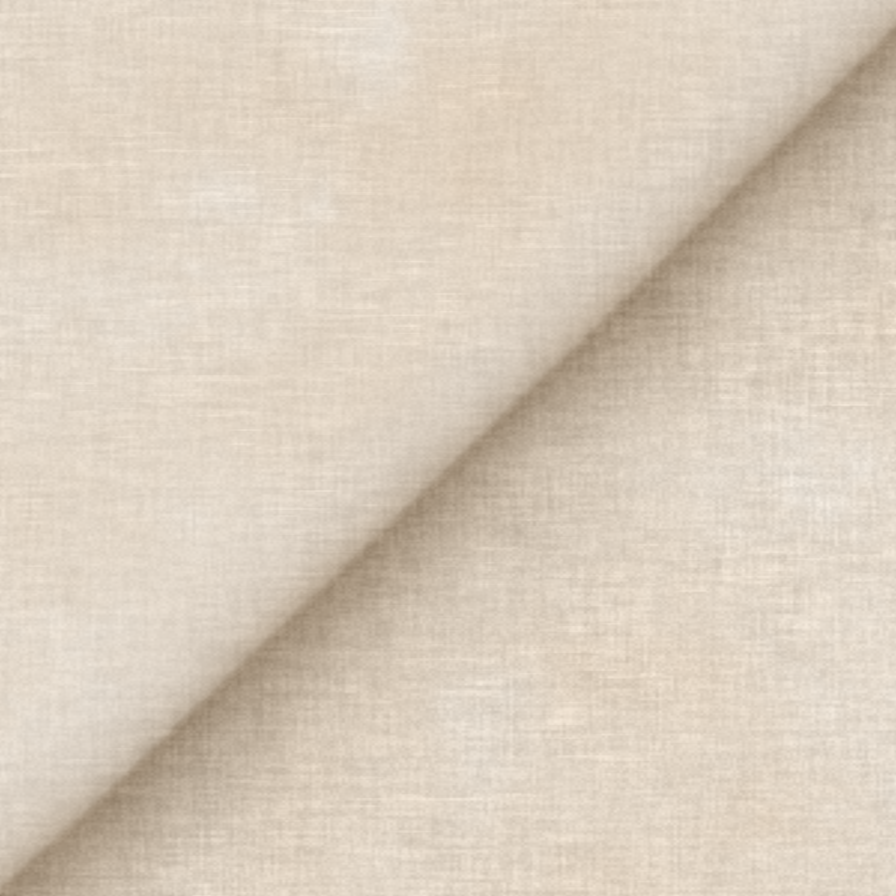
Give the GLSL for this texture, as a Shadertoy shader.

```glsl
#define LINEN vec3(0.884, 0.835, 0.772)
#define PALE vec3(0.905, 0.878, 0.840)
#define WARM vec3(0.868, 0.800, 0.718)
#define SHADOW vec3(0.605, 0.530, 0.440)
#define SHADOW_WIDTH 0.075
#define ROLL_WIDTH 0.027
#define EDGE_BLUR 0.007
#define THREADS 240.0
#define WEAVE_DEPTH 0.062
#define GRAIN_DEPTH 0.060
#define SLUB_DEPTH 0.034

float hash(vec2 p) {
    vec3 q = fract(vec3(p.xyx) * 0.1031);
    q += dot(q, q.yzx + 33.33);
    return fract((q.x + q.y) * q.z);
}

float noise(vec2 p) {
    vec2 cell = floor(p), f = fract(p);
    f = f * f * (3.0 - 2.0 * f);
    return mix(mix(hash(cell), hash(cell + vec2(1, 0)), f.x),
               mix(hash(cell + vec2(0, 1)), hash(cell + vec2(1, 1)), f.x), f.y);
}

float fbm(vec2 p) {
    float sum = 0.0, amp = 0.5;
    for (int i = 0; i < 4; i++) {
        sum += amp * noise(p);
        p = p * 2.03 + 17.3;
        amp *= 0.5;
    }
    return sum / 0.9375;
}

// Soft elliptical stain
float blot(vec2 p, vec2 centre, vec2 radius) {
    vec2 q = (p - centre) / radius;
    return exp(-dot(q, q));
}

// Signed distance to the diagonal fold, positive on the upper flap
float foldDistance(vec2 p) {
    float edge = 0.006 + 0.962 * p.x - 0.052 * p.x * (1.0 - p.x);
    edge += 0.006 * (noise(vec2(p.x * 9.0, 4.0)) - 0.5);
    return (p.y - edge) / 1.388;
}

// Mottled dye with pale and warm areas
vec3 dye(vec2 p) {
    vec2 wobble = vec2(fbm(p * 14.0), fbm(p * 14.0 + 40.0)) - 0.5;
    vec2 q = p + 0.09 * wobble;
    float pale = blot(q, vec2(0.41, 0.95), vec2(0.05, 0.06))
               + 0.8 * blot(q, vec2(0.17, 0.66), vec2(0.13, 0.06))
               + 0.7 * blot(q, vec2(0.24, 0.79), vec2(0.04, 0.04))
               + 0.6 * blot(q, vec2(0.35, 0.76), vec2(0.02, 0.03))
               + 0.6 * blot(q, vec2(0.26, 0.42), vec2(0.07, 0.06))
               + 0.9 * blot(q, vec2(0.10, 0.22), vec2(0.14, 0.12))
               + 0.9 * blot(q, vec2(0.90, 0.47), vec2(0.12, 0.09))
               + 0.6 * blot(q, vec2(0.54, 0.18), vec2(0.06, 0.06))
               + 0.7 * blot(q, vec2(0.97, 0.22), vec2(0.12, 0.14));
    float warm = 0.4 * blot(q, vec2(0.50, 0.85), vec2(0.20, 0.10))
               + 0.6 * blot(q, vec2(0.88, 0.09), vec2(0.10, 0.03))
               + 0.5 * blot(q, vec2(0.70, 0.28), vec2(0.16, 0.07))
               + 0.5 * blot(q, vec2(0.03, 0.33), vec2(0.06, 0.05));
    float mottle = fbm(p * 9.0 + 3.0) - 0.5;
    pale = pale * (0.3 + 0.9 * fbm(p * vec2(28.0, 40.0))) + max(mottle, 0.0);
    warm += max(-mottle, 0.0);
    vec3 color = mix(LINEN, WARM, clamp(warm, 0.0, 1.0));
    return mix(color, PALE, clamp(pale, 0.0, 0.85));
}

// Short uneven crossed threads, centred on zero
float weave(vec2 p) {
    float weft = noise(p * vec2(26.0, THREADS)) - 0.5;
    float warp = noise(p * vec2(THREADS, 30.0) + 60.0) - 0.5;
    float patchy = 0.6 + 0.8 * noise(p * 16.0 + 5.0);
    return (0.65 * weft + 0.5 * warp) * patchy;
}

// Fine fibre speckle at two scales, centred on zero
float grain(vec2 p) {
    return 0.65 * noise(p * vec2(300.0, 360.0)) + 0.35 * noise(p * 170.0 + 9.0) - 0.5;
}

// Short bright horizontal slubs
float slubs(vec2 p) {
    float streak = smoothstep(0.66, 0.95, noise(p * vec2(22.0, 250.0) + 25.0));
    return streak * smoothstep(0.38, 0.66, fbm(p * vec2(6.0, 11.0) + 8.0));
}

void mainImage(out vec4 fragColor, in vec2 fragCoord) {
    vec2 uv = fragCoord / iResolution.xy;
    float d = foldDistance(uv);
    float flap = smoothstep(-EDGE_BLUR, EDGE_BLUR, d);

    // Cloth, with a cooler sheen along the rounded fold
    vec3 color = dye(uv);
    float sheen = smoothstep(0.0, 0.04, d) * (1.0 - smoothstep(0.05, 0.14, d));
    color = mix(color, vec3(0.875, 0.838, 0.793), 0.6 * sheen);

    // Dropped shadow below and the turning edge above
    float width = SHADOW_WIDTH * (0.6 + 0.8 * fbm(uv * 8.0 + 31.0));
    float dropShade = exp(-pow(max(-d, 0.0) / width, 1.2));
    float rollShade = 0.66 * exp(-max(d, 0.0) / ROLL_WIDTH);
    float shade = mix(0.96 * dropShade, rollShade, flap);
    color = mix(color, SHADOW, shade);

    // Thread texture and fine grain, strongest on the lower layer
    float layerGain = mix(1.25, 0.9, flap);
    color += WEAVE_DEPTH * layerGain * weave(uv);
    color += GRAIN_DEPTH * layerGain * grain(uv);
    color += SLUB_DEPTH * slubs(uv) * (1.0 - 0.7 * shade);

    fragColor = vec4(clamp(color, 0.0, 1.0), 1.0);
}
```
